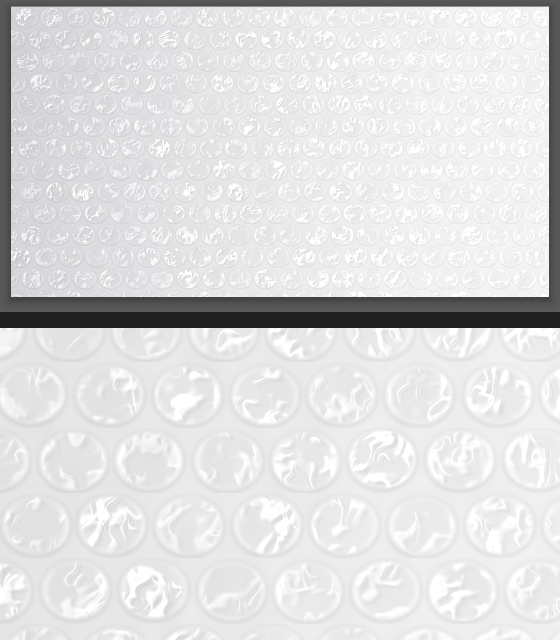
Top, the full canvas; bottom, a detail of the centre.
Reproduce this texture procedurally as a Shadertoy shader.

```glsl
// Sheet of clear bubble wrap with crinkled glossy domes, on a dark grey mount.

const vec2 CANVAS = vec2(1.788, 1.0);          // working units: canvas height = 1
const vec2 SHEET_MIN = vec2(0.035, 0.048);
const vec2 SHEET_MAX = vec2(1.753, 0.979);
const vec2 PITCH = vec2(0.0826, 0.0698);       // bubble spacing
const vec2 RADIUS = vec2(0.0382, 0.0342);      // bubble half size
const vec2 FIRST_BUBBLE = vec2(0.0837, 0.944); // a centre in the top row
const float ROW_SHIFT = 0.522;                 // stagger per row, in columns
const float JITTER = 0.0012;
const vec3 MOUNT = vec3(0.365, 0.362, 0.362);
const vec3 FILM_DARK = vec3(0.832, 0.828, 0.842);
const vec3 FILM_LIGHT = vec3(0.957, 0.957, 0.958);
const float SHADOW_DEPTH = 0.10;
const float SHADOW_SPREAD = 0.016;
const float GROOVE = 0.042;
const float RIM_SHINE = 0.050;
const float CRINKLE_SHINE = 0.135;
const float CRINKLE_SHADE = 0.040;

float hash(vec2 p) {
    vec3 h = fract(vec3(p.xyx) * 0.1031);
    h += dot(h, h.yzx + 33.33);
    return fract((h.x + h.y) * h.z);
}

float noise(vec2 p) {
    vec2 i = floor(p), f = fract(p);
    f = f * f * (3.0 - 2.0 * f);
    return mix(mix(hash(i), hash(i + vec2(1, 0)), f.x),
               mix(hash(i + vec2(0, 1)), hash(i + vec2(1, 1)), f.x), f.y);
}

float boxDistance(vec2 p, vec2 lo, vec2 hi) {
    vec2 d = abs(p - 0.5 * (lo + hi)) - 0.5 * (hi - lo);
    return length(max(d, 0.0)) + min(max(d.x, d.y), 0.0);
}

float gauss(float x, float width) {
    return exp(-x * x / (width * width));
}

vec2 rotate(vec2 p, float a) {
    return vec2(cos(a) * p.x - sin(a) * p.y, sin(a) * p.x + cos(a) * p.y);
}

// Bright folds in the film, stretched along a random direction per bubble
float crinkles(vec2 q, vec2 id) {
    vec2 seed = 17.0 * vec2(hash(id + 3.1), hash(id + 41.7)) + id * 5.0 + 200.0;
    float sum = 0.0;
    for (int k = 0; k < 2; k++) {
        vec2 offset = seed + float(k) * 61.3;
        float angle = mix(-0.3, 1.0, hash(id + float(k) * 9.0 + 70.0));
        vec2 s = rotate(q, angle) + 0.45 * (noise(q * 2.6 + offset) - 0.5);
        float ridge = 1.0 - abs(2.0 * noise(s * vec2(4.2, 1.4) + offset) - 1.0);
        float area = smoothstep(0.42, 0.68, noise(q * 2.0 + offset + 29.0));
        sum += smoothstep(0.62, 0.97, ridge) * area;
    }
    return min(sum, 1.2);
}

// Light added to or taken from the film by the bubble nearest to p
float bubbleLight(vec2 p, float gloss, float pixel) {
    float row = floor((FIRST_BUBBLE.y - p.y) / PITCH.y + 0.5);
    float start = FIRST_BUBBLE.x + fract(row * ROW_SHIFT) * PITCH.x;
    float column = floor((p.x - start) / PITCH.x + 0.5);
    vec2 id = vec2(column, row) + 50.0;
    vec2 center = vec2(start + column * PITCH.x, FIRST_BUBBLE.y - row * PITCH.y);
    center += JITTER * (2.0 * vec2(hash(id), hash(id + 13.0)) - 1.0);
    vec2 q = (p - center) / RADIUS;
    float r = length(q);
    float soft = pixel / RADIUS.y;
    float side = abs(q.x) / max(r, 0.001);

    // Outline, heavier underneath, and a flattened top
    float light = -GROOVE * gauss(r - 0.98, 0.075) * (0.75 - 0.35 * q.y);
    float inside = 1.0 - smoothstep(1.0 - soft, 1.0 + soft, r);
    float top = 1.0 - smoothstep(0.74, 0.84 + soft, length(q - vec2(0.04, 0.0)));
    light -= 0.014 * top * (0.6 + 0.8 * hash(id + 7.0));

    // Pale crescents on the left and right walls
    float wall = gauss(r - 0.86, 0.10) * smoothstep(0.45, 0.95, side);
    light += RIM_SHINE * wall * inside * mix(0.5, 1.0, hash(id + sign(q.x) * 3.0));

    // Folds with a shaded flank
    float cover = 1.0 - smoothstep(0.78, 0.95, r);
    float strength = mix(0.5, 1.1, hash(id + 21.0)) * gloss;
    light += CRINKLE_SHINE * strength * cover * crinkles(q, id);
    light -= CRINKLE_SHADE * strength * cover * crinkles(q + vec2(-0.13, 0.10), id);
    return light;
}

void mainImage(out vec4 fragColor, in vec2 fragCoord) {
    vec2 p = fragCoord / iResolution.xy * CANVAS;
    float pixel = 1.0 / iResolution.y;
    float sheet = boxDistance(p, SHEET_MIN, SHEET_MAX);

    // Mount with a drop shadow
    float shadow = boxDistance(p + vec2(0.0, 0.008), SHEET_MIN, SHEET_MAX);
    vec3 color = MOUNT - SHADOW_DEPTH * exp(-max(shadow, 0.0) / SHADOW_SPREAD);

    // Film brightening towards the right
    vec2 across = clamp((p - SHEET_MIN) / (SHEET_MAX - SHEET_MIN), 0.0, 1.0);
    float glow = 1.0 - pow(1.0 - across.x, 1.8);
    glow += 0.10 * (0.5 - across.y) * (1.0 - across.x);
    vec3 film = mix(FILM_DARK, FILM_LIGHT, glow);
    film += 0.016 * (noise(p * vec2(45.0, 30.0)) - 0.5);
    film += bubbleLight(p, mix(1.15, 0.8, across.x), pixel);

    color = mix(color, film, 1.0 - smoothstep(-0.5 * pixel, 0.5 * pixel, sheet));
    fragColor = vec4(clamp(color, 0.0, 1.0), 1.0);
}
```
